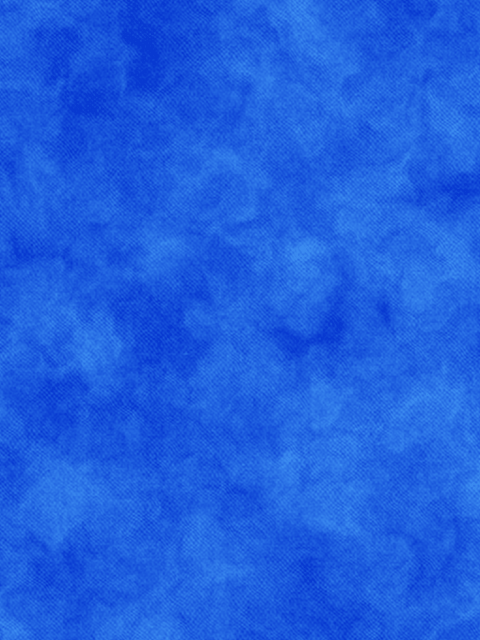
Write a Shadertoy shader that draws this texture.

```glsl
const float TAU = 6.2831853;
const vec3 DEEP_BLUE = vec3(0.050, 0.255, 0.830);
const vec3 MID_BLUE = vec3(0.122, 0.375, 0.872);
const vec3 PALE_BLUE = vec3(0.200, 0.495, 0.918);

float hash(vec2 p) {
    vec3 q = fract(vec3(p.xyx) * 0.1031);
    q += dot(q, q.yzx + 33.33);
    return fract((q.x + q.y) * q.z);
}

float valueNoise(vec2 p) {
    vec2 cell = floor(p);
    vec2 f = fract(p);
    f = f * f * (3.0 - 2.0 * f);
    float low = mix(hash(cell), hash(cell + vec2(1.0, 0.0)), f.x);
    float high = mix(hash(cell + vec2(0.0, 1.0)), hash(cell + vec2(1.0)), f.x);
    return mix(low, high, f.y);
}

// Rotated octaves, normalised to 0..1
float fbm(vec2 p, int octaves, float gain) {
    mat2 turn = mat2(0.8, 0.6, -0.6, 0.8);
    float sum = 0.0;
    float total = 0.0;
    float weight = 1.0;
    for (int i = 0; i < octaves; i++) {
        sum += weight * valueNoise(p);
        total += weight;
        weight *= gain;
        p = turn * p * 2.03 + 17.3;
    }
    return sum / total;
}

// Soft mottled dye, centred on zero
float dyeClouds(vec2 p) {
    vec2 drift = vec2(fbm(p * 14.0 + 3.1, 3, 0.6), fbm(p * 14.0 + 41.7, 3, 0.6)) - 0.5;
    return fbm(p * 8.5 + drift * 0.8 + 60.0, 5, 0.68) - 0.5;
}

// Diagonal ribs broken into dots by the crossing threads
float twill(vec2 p, float threads) {
    float wobble = 0.9 * (valueNoise(p * 60.0) - 0.5);
    float rib = sin(TAU * ((p.x + p.y) * threads + wobble));
    float crossing = sin(TAU * ((p.x - p.y) * threads * 0.9 - wobble));
    float wear = 0.4 + 1.2 * valueNoise(p * 34.0 + 9.0);
    return wear * (0.6 * rib + 0.4 * crossing);
}

// Fine slubs along both thread directions and small grain
float threadGrain(vec2 p) {
    float warp = valueNoise(p * vec2(300.0, 90.0)) - 0.5;
    float weft = valueNoise(p * vec2(90.0, 300.0) + 80.0) - 0.5;
    float grain = valueNoise(p * 340.0 + 150.0) - 0.5;
    return 0.3 * warp + 0.3 * weft + 0.6 * grain;
}

vec3 dyeColor(float tone) {
    vec3 shade = mix(DEEP_BLUE, MID_BLUE, clamp(tone * 2.0, -0.25, 1.0));
    return mix(shade, PALE_BLUE, clamp(tone * 2.0 - 1.0, 0.0, 1.4));
}

void mainImage(out vec4 fragColor, in vec2 fragCoord) {
    vec2 p = fragCoord / iResolution.y;
    vec2 uv = fragCoord / iResolution.xy;

    // Cloth is a little lighter toward the lower right
    float tone = 0.5 + 0.18 * (uv.x - 0.5) - 0.16 * (uv.y - 0.5);
    tone += 2.0 * dyeClouds(p);
    tone += 0.16 * twill(p, 138.0);
    tone += 0.50 * threadGrain(p);

    // One tiny fleck of lint
    vec2 lint = (p - vec2(0.29, 0.447)) * vec2(1.0, 1.5);
    tone += 0.5 * (1.0 - smoothstep(0.001, 0.005, length(lint)));

    fragColor = vec4(dyeColor(tone), 1.0);
}
```
